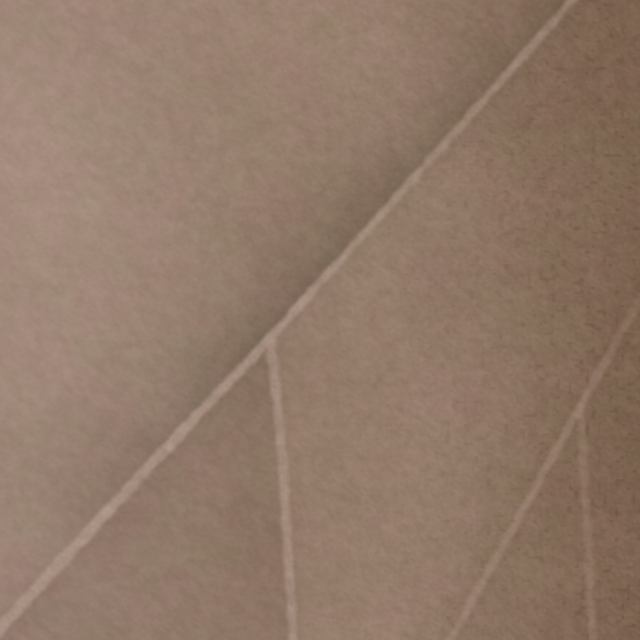
This texture is drawn by a WebGL 1 fragment shader. Its source:

```glsl
precision highp float;
// Matte clay-coloured wall with pale diagonal ridges, forked seams and soft shadows.
uniform vec2 u_resolution;

#define LEFT_TONE vec3(0.622, 0.527, 0.470)
#define MID_TONE vec3(0.585, 0.490, 0.422)
#define RIGHT_TONE vec3(0.480, 0.382, 0.308)
#define RIDGE_TONE vec3(0.672, 0.582, 0.528)
#define SHADOW_DEPTH 0.105
#define SHADOW_WIDTH 0.075
#define MOTTLE 0.045
#define GRAIN 0.052
#define FINE_GRAIN 0.030
#define EDGE_SOFT 0.0050

float hash(vec2 p) {
  vec3 q = fract(vec3(p.xyx) * 0.1031);
  q += dot(q, q.yzx + 33.33);
  return fract((q.x + q.y) * q.z);
}

float noise(vec2 p) {
  vec2 i = floor(p), f = fract(p);
  f = f * f * (3.0 - 2.0 * f);
  return mix(mix(hash(i), hash(i + vec2(1.0, 0.0)), f.x),
             mix(hash(i + vec2(0.0, 1.0)), hash(i + 1.0), f.x), f.y);
}

float fbm(vec2 p) {
  float sum = 0.0, amp = 0.5;
  for (int i = 0; i < 4; i++) {
    sum += amp * noise(p);
    p = mat2(1.6, 1.2, -1.2, 1.6) * p + 17.3;
    amp *= 0.5;
  }
  return sum - 0.47;
}

float segment(vec2 p, vec2 a, vec2 b) {
  vec2 ab = b - a;
  return length(p - a - ab * clamp(dot(p - a, ab) / dot(ab, ab), 0.0, 1.0));
}

// Signed distance from an endless line, positive on the left of a to b
float side(vec2 p, vec2 a, vec2 b) {
  vec2 t = normalize(b - a);
  return dot(p - a, vec2(-t.y, t.x));
}

float stroke(float d, float halfWidth) {
  return 1.0 - smoothstep(halfWidth - EDGE_SOFT, halfWidth + EDGE_SOFT, d);
}

void main() {
  vec2 uv = gl_FragCoord.xy / u_resolution;
  vec2 p = uv + 0.0022 * vec2(noise(uv * 70.0) - 0.5, noise(uv * 70.0 + 71.0) - 0.5);

  // Seam joints
  vec2 fork = vec2(0.423, 0.472);
  vec2 bend = vec2(0.703, 0.785);
  vec2 branchMid = vec2(0.441, 0.290);
  vec2 branchEnd = vec2(0.459, -0.01);
  vec2 rightFork = vec2(0.907, 0.365);
  vec2 rightEnd = vec2(0.698, -0.01);

  // Distances to the ridge and seams
  float ridge = min(segment(p, vec2(-0.02, -0.004), vec2(0.169, 0.203)),
                    segment(p, vec2(0.169, 0.203), fork));
  ridge = min(ridge, min(segment(p, fork, bend), segment(p, bend, vec2(0.904, 1.01))));
  float branch = min(segment(p, fork, branchMid), segment(p, branchMid, branchEnd));
  float rightSeam = min(segment(p, vec2(1.01, 0.549), rightFork),
                        segment(p, rightFork, rightEnd));
  float rightBranch = segment(p, rightFork, vec2(0.927, -0.01));

  // Panels on either side
  float above = side(p, vec2(0.0, 0.015), vec2(0.898, 1.0));
  float upper = smoothstep(-0.004, 0.004, above);
  float lower = 1.0 - upper;
  float leftOfBranch = smoothstep(-0.005, 0.005, side(p, branchEnd, fork));
  float underRight = 1.0 - smoothstep(-0.005, 0.005, side(p, rightEnd, rightFork));

  // Broad light falling off to the right
  vec3 color = mix(LEFT_TONE, MID_TONE, smoothstep(0.0, 0.55, uv.x));
  color = mix(color, RIGHT_TONE, smoothstep(0.55, 1.1, uv.x + 0.08 * (uv.y - 0.5)));
  color += 0.012 * exp(-9.0 * dot(uv - vec2(0.04, 0.72), uv - vec2(0.04, 0.72)));
  color += 0.020 * upper * smoothstep(0.6, 0.95, uv.y) * smoothstep(0.2, 0.75, uv.x);

  // Shadows resting beside the ridges
  float along = smoothstep(0.0, 0.45, uv.y) * (1.0 - 0.5 * smoothstep(0.6, 1.0, uv.y));
  color -= SHADOW_DEPTH * upper * (0.35 + 0.65 * along) * exp(-max(above, 0.0) / SHADOW_WIDTH)
           * vec3(1.0, 0.83, 0.80);
  color -= lower * leftOfBranch * (0.042 + 0.030 * exp(-ridge / 0.035)) * vec3(1.0, 0.95, 0.9);
  color -= 0.035 * lower * (1.0 - leftOfBranch) * exp(-ridge / 0.020) * vec3(1.0, 0.7, 0.7);
  color -= 0.035 * (1.0 - leftOfBranch) * lower * exp(-branch / 0.014);
  color -= 0.018 * underRight * lower * (0.6 + exp(-rightSeam / 0.03));
  color -= 0.025 * (1.0 - underRight) * exp(-rightSeam / 0.035);

  // Mottled tint, grain and tiny pits
  float cloud = fbm(uv * 7.0 + 3.0);
  float tint = fbm(uv * 22.0 + 40.0);
  vec2 slanted = mat2(0.8, 0.6, -0.6, 0.8) * uv;
  float grain = fbm(slanted * vec2(60.0, 90.0));
  float fine = noise(slanted * vec2(170.0, 230.0) + 13.0) - 0.5;
  color += MOTTLE * cloud + GRAIN * grain + FINE_GRAIN * fine * (0.5 + 0.6 * uv.x);
  color += 0.034 * tint * vec3(0.7, -0.5, 0.5);
  float pits = smoothstep(0.70, 0.92, noise(uv * vec2(110.0, 140.0) + 9.0));
  color -= 0.030 * pits * smoothstep(0.35, 1.0, uv.x) * lower;

  // Pale raised lines with soft worn edges, fainter towards the right
  float wobble = 0.0030 * (noise(uv * 60.0 + 5.0) - 0.5);
  float worn = 0.86 + 0.28 * noise(uv * 48.0 + 27.0);
  float ridgeWidth = mix(0.0092, 0.0062, smoothstep(0.1, 0.6, uv.y)) + wobble;
  vec3 pale = mix(RIDGE_TONE, RIDGE_TONE * vec3(0.92, 0.89, 0.87), smoothstep(0.2, 0.95, uv.x));
  pale += 0.060 * grain + 0.030 * fine;
  color = mix(color, pale, 0.84 * worn * stroke(ridge, ridgeWidth));
  color = mix(color, pale, 0.74 * worn * stroke(branch, 0.0074 + wobble));
  float rightFade = mix(0.62, 0.36, smoothstep(0.87, 1.0, uv.x));
  color = mix(color, pale, rightFade * worn * stroke(rightSeam, 0.0062 + wobble));
  color = mix(color, pale, 0.40 * worn * stroke(rightBranch, 0.0062 + wobble));

  gl_FragColor = vec4(clamp(color, 0.0, 1.0), 1.0);
}
```
